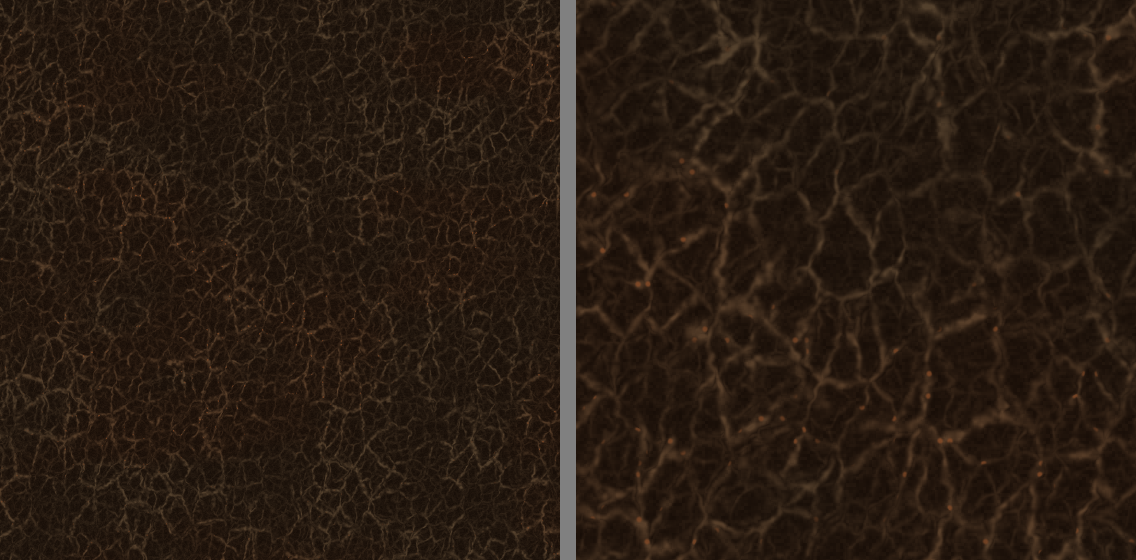
Left: the whole. Right: its middle third, enlarged.
A Shadertoy shader for this texture:

```glsl
// Dark brown aged leather with a net of pale, irregular cracks and rusty flecks
vec2 hash2(vec2 p) {
    return fract(sin(vec2(dot(p, vec2(127.1, 311.7)), dot(p, vec2(269.5, 183.3)))) * 43758.5453);
}

float noise(vec2 p) {
    vec2 i = floor(p), f = fract(p);
    f = f * f * (3.0 - 2.0 * f);
    return mix(mix(hash2(i).x, hash2(i + vec2(1, 0)).x, f.x),
               mix(hash2(i + vec2(0, 1)).x, hash2(i + vec2(1, 1)).x, f.x), f.y);
}

float fbm(vec2 p) {
    float sum = 0.0, amp = 0.533;
    for (int i = 0; i < 4; i++) {
        sum += amp * noise(p);
        p = mat2(1.6, 1.2, -1.2, 1.6) * p + 7.3;
        amp *= 0.5;
    }
    return sum;
}

// Distance to the nearest border between Voronoi cells
float cellBorder(vec2 p) {
    vec2 base = floor(p), f = fract(p), nearCell = vec2(0), nearPoint = vec2(0);
    float best = 9.0;
    for (int y = -1; y <= 1; y++)
    for (int x = -1; x <= 1; x++) {
        vec2 cell = vec2(x, y);
        vec2 r = cell + hash2(base + cell) - f;
        if (dot(r, r) < best) {
            best = dot(r, r);
            nearPoint = r;
            nearCell = cell;
        }
    }
    float border = 9.0;
    for (int y = -2; y <= 2; y++)
    for (int x = -2; x <= 2; x++) {
        vec2 cell = nearCell + vec2(x, y);
        vec2 r = cell + hash2(base + cell) - f;
        vec2 gap = r - nearPoint;
        if (dot(gap, gap) > 1e-4) border = min(border, dot(0.5 * (r + nearPoint), normalize(gap)));
    }
    return border;
}

float crack(vec2 p, float width) {
    float d = cellBorder(p) / width;
    return exp(-d * d);
}

void mainImage(out vec4 fragColor, in vec2 fragCoord) {
    vec2 uv = fragCoord / iResolution.y;

    // Lean and warp the hide so that cells vary in size and have ragged rims
    vec2 p = uv - vec2(0.15 * uv.y, 0.0);
    p += 0.030 * (vec2(fbm(uv * 9.0), fbm(uv * 9.0 + 40.0)) - 0.5);
    p += 0.006 * (vec2(noise(uv * 75.0), noise(uv * 75.0 + 20.0)) - 0.5);
    p += 0.004 * (vec2(noise(uv * 200.0), noise(uv * 200.0 + 60.0)) - 0.5);

    // Worn areas, upright creases, gaps in the net and warm tint
    float wear = smoothstep(0.25, 0.75, fbm(uv * vec2(20, 12) + 3.0));
    float crease = smoothstep(0.35, 0.65, fbm(uv * vec2(26, 9) + 15.0));
    float warmth = smoothstep(0.40, 0.75, fbm(uv * vec2(5, 8) + 31.0));
    float broken = smoothstep(0.15, 0.75, noise(uv * 48.0 + 9.0));
    float grit = 0.35 + 1.3 * noise(uv * 240.0 + 5.0);

    // Three sizes of crack
    float veins = crack(p * vec2(26, 15) + 4.0, 0.065) * crease;
    float cells = crack(p * vec2(38, 28), 0.085) * mix(0.5, 1.0, wear) * mix(0.4, 1.0, broken);
    float fine = crack(p * vec2(70, 54) + 11.0, 0.12) * mix(1.0, 0.4, broken);
    float net = max(max(0.95 * veins, 0.92 * cells), 0.36 * fine);

    // Grain of the skin, fine and speckled
    float grain = 0.65 * hash2(floor(uv * 512.0)).y + 0.35 * noise(uv * 256.0);
    float tone = 0.30 * (grain - 0.30) + net * grit;

    vec3 hide = mix(vec3(0.100, 0.063, 0.036), vec3(0.106, 0.062, 0.034), warmth);
    vec3 dust = mix(vec3(0.262, 0.199, 0.136), vec3(0.280, 0.193, 0.125), warmth);
    vec3 color = mix(hide, dust, clamp(tone, -0.12, 1.4));

    // Rusty flecks caught along the cracks
    vec2 q = uv * 150.0;
    vec2 seed = hash2(floor(q) + 13.0);
    float spot = smoothstep(0.36, 0.10, length(fract(q) - 0.35 - 0.3 * seed.yx));
    float fleck = spot * step(0.88, seed.x) * smoothstep(0.3, 0.7, net) * mix(0.25, 1.0, warmth);
    color = mix(color, vec3(0.56, 0.31, 0.16), 0.75 * fleck);

    fragColor = vec4(color, 1.0);
}
```
